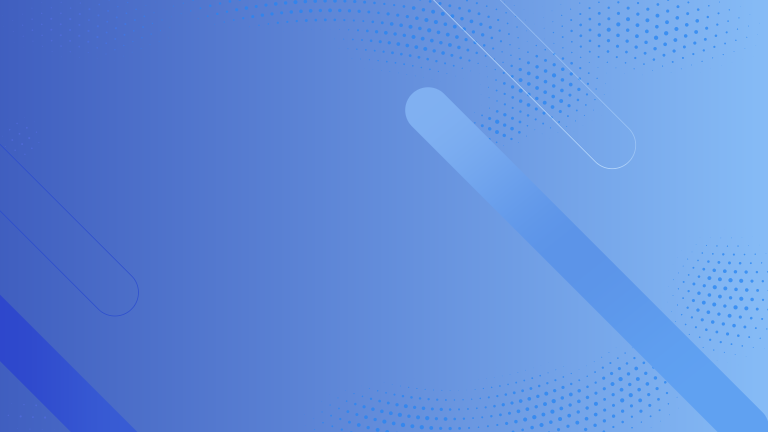
Give the GLSL for this background, as a Shadertoy shader.

```glsl
// Blue gradient backdrop with diagonal capsules, thin outlines and halftone dot arcs.

const vec3 LEFT_BLUE   = vec3(0.250, 0.370, 0.750);
const vec3 RIGHT_BLUE  = vec3(0.525, 0.735, 0.965);
const vec3 BAR_LIGHT   = vec3(0.500, 0.690, 0.945);
const vec3 BAR_MIDDLE  = vec3(0.360, 0.580, 0.910);
const vec3 BAR_END     = vec3(0.375, 0.630, 0.945);
const vec3 STRIPE_DARK = vec3(0.180, 0.280, 0.800);
const vec3 STRIPE_LITE = vec3(0.220, 0.360, 0.830);
const vec3 LINE_PALE   = vec3(0.780, 0.890, 1.000);
const vec3 LINE_DEEP   = vec3(0.160, 0.290, 0.810);
const vec3 DOT_BLUE    = vec3(0.150, 0.520, 0.950);
const vec3 DOT_VIOLET  = vec3(0.320, 0.420, 0.870);

const float BAR_RADIUS  = 0.0530;
const float LINE_RADIUS = 0.0545;
const float LINE_HALF   = 0.0009;
const float DOT_SPACING = 0.0220;
const float DOT_RADIUS  = 0.0045;

// Dot arcs: centre and mean radius
const vec3 UPPER_ARC = vec3(0.764, -0.157, 1.11);
const vec3 LOWER_ARC = vec3(1.042,  0.745, 0.74);

// Soft patches where dots grow: centre, half extents
const int PATCHES = 12;
const vec4 DOT_PATCH[PATCHES] = vec4[PATCHES](
    vec4(0.67, 0.985, 0.30, 0.05), vec4(1.00, 0.93, 0.21, 0.10),
    vec4(1.26, 0.80, 0.13, 0.10),  vec4(1.50, 0.93, 0.23, 0.09),
    vec4(1.16, 0.71, 0.07, 0.045), vec4(0.21, 0.94, 0.20, 0.08),
    vec4(0.05, 0.68, 0.05, 0.05),  vec4(0.93, 0.02, 0.20, 0.085),
    vec4(1.29, 0.05, 0.22, 0.09),  vec4(1.46, 0.10, 0.11, 0.09),
    vec4(1.68, 0.31, 0.12, 0.13),  vec4(0.08, 0.04, 0.08, 0.04));

float hash(vec2 p) {
    return fract(sin(dot(p, vec2(127.1, 311.7))) * 43758.5453);
}

float capsule(vec2 p, vec2 a, vec2 b, float radius) {
    vec2 ab = b - a;
    float t = clamp(dot(p - a, ab) / dot(ab, ab), 0.0, 1.0);
    return length(p - a - ab * t) - radius;
}

// Antialiased coverage of a signed distance
float cover(float d) {
    return clamp(0.5 - d * iResolution.y, 0.0, 1.0);
}

float patchStrength(vec2 p) {
    float strength = 0.0;
    for (int i = 0; i < PATCHES; i++) {
        vec2 q = (p - DOT_PATCH[i].xy) / DOT_PATCH[i].zw;
        strength = max(strength, exp(-dot(q, q)));
    }
    return smoothstep(0.08, 0.95, strength);
}

// Staggered dots on concentric rings
float halftone(vec2 p, vec3 arc, float side) {
    vec2 d = p - arc.xy;
    float ring = floor(length(d) / DOT_SPACING);
    float stepAngle = DOT_SPACING / arc.z;
    float stagger = 0.5 * mod(ring, 2.0);
    float slot = floor(atan(d.x, side * d.y) / stepAngle + stagger);
    float angle = (slot + 0.5 - stagger) * stepAngle;
    float radius = (ring + 0.5) * DOT_SPACING;
    vec2 centre = arc.xy + radius * vec2(sin(angle), side * cos(angle));
    float size = DOT_RADIUS * patchStrength(centre);
    size *= mix(0.85, 1.1, hash(vec2(ring, slot)));
    size *= mix(0.5, 1.0, smoothstep(0.2, 0.8, centre.x));
    float fade = smoothstep(0.0, 0.0015, size);
    return cover(length(p - centre) - size) * fade;
}

void mainImage(out vec4 fragColor, in vec2 fragCoord) {
    vec2 p = fragCoord / iResolution.y;
    float across = fragCoord.x / iResolution.x;
    vec3 color = mix(LEFT_BLUE, RIGHT_BLUE, across);

    // Halftone arcs
    float dots = p.y > 0.5 ? halftone(p, UPPER_ARC, 1.0) : halftone(p, LOWER_ARC, -1.0);
    vec3 dotColor = mix(DOT_VIOLET, DOT_BLUE, smoothstep(0.1, 0.5, p.x));
    color = mix(color, dotColor, 0.75 * dots);

    // Dark stripe, lower left
    float stripe = capsule(p, vec2(-0.2, 0.441), vec2(0.5, -0.259), LINE_RADIUS);
    vec3 stripeColor = mix(STRIPE_DARK, STRIPE_LITE, smoothstep(0.0, 0.3, p.x));
    color = mix(color, stripeColor, cover(stripe));

    // Large shaded bar
    vec2 barStart = vec2(0.991, 0.745);
    vec2 barEnd = vec2(1.727, 0.009);
    float along = dot(p - barStart, vec2(0.62, -0.78)) / length(barEnd - barStart);
    vec3 barColor = mix(BAR_LIGHT, BAR_MIDDLE, smoothstep(0.0, 0.44, along));
    barColor = mix(barColor, BAR_END, smoothstep(0.45, 0.85, along));
    color = mix(color, barColor, cover(capsule(p, barStart, barEnd, BAR_RADIUS)));

    // Thin outlines; the pale one is fainter on its right side
    float pale = capsule(p, vec2(0.917, 1.164), vec2(1.417, 0.664), LINE_RADIUS);
    float paleSide = smoothstep(0.04, -0.04, p.x + p.y - 2.081 + (p.x - p.y - 0.753) * 0.0);
    float rightSide = smoothstep(-0.07, 0.07, p.x + p.y - 2.081);
    float paleAlpha = mix(0.8, 0.45, max(rightSide, 1.0 - paleSide));
    color = mix(color, LINE_PALE, paleAlpha * cover(abs(pale) - LINE_HALF));
    float deep = capsule(p, vec2(-0.234, 0.823), vec2(0.266, 0.323), LINE_RADIUS);
    color = mix(color, LINE_DEEP, 0.85 * cover(abs(deep) - LINE_HALF));

    fragColor = vec4(color, 1.0);
}
```
